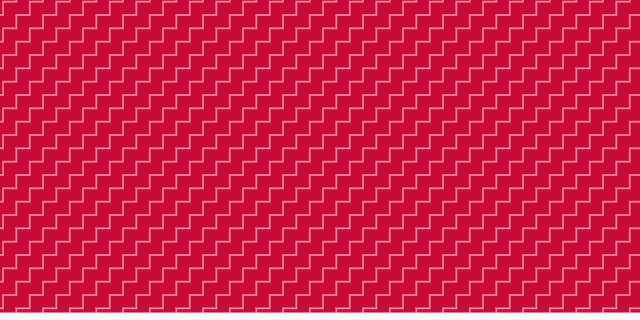
Reproduce this pattern procedurally as a Shadertoy shader.

```glsl
// Thin pink staircase lines climbing to the right on crimson, above a narrow white hem.

// Distance to the nearest stair line; each tread and riser is one unit long.
float stairDistance(vec2 p) {
    vec2 cell = floor(p);
    vec2 local = p - cell;
    // Odd cells hold the same corner, turned half way round.
    if (mod(cell.x + cell.y, 2.0) > 0.5) local = 1.0 - local;
    float edges = min(local.x, local.y);
    // Squares off the outer side of each bend.
    float outerCorner = max(1.0 - local.x, 1.0 - local.y);
    return min(edges, outerCorner);
}

void mainImage(out vec4 fragColor, in vec2 fragCoord) {
    // 48 steps, or 24 full repeats, across; y runs down from the top edge.
    float pixel = 48.0 / iResolution.x;
    vec2 p = vec2(fragCoord.x, iResolution.y - fragCoord.y) * pixel;

    // Stair lines
    float d = stairDistance(p - vec2(0.23, 0.125));
    float line = clamp((0.065 - d) / pixel + 0.5, 0.0, 1.0);
    vec3 color = mix(vec3(0.78, 0.04, 0.21), vec3(1.0, 0.53, 0.65), line);

    // White hem along the bottom
    float hem = clamp(0.0234 * iResolution.y - fragCoord.y + 0.5, 0.0, 1.0);
    color = mix(color, vec3(1.0, 0.98, 0.98), hem);

    fragColor = vec4(color, 1.0);
}
```
